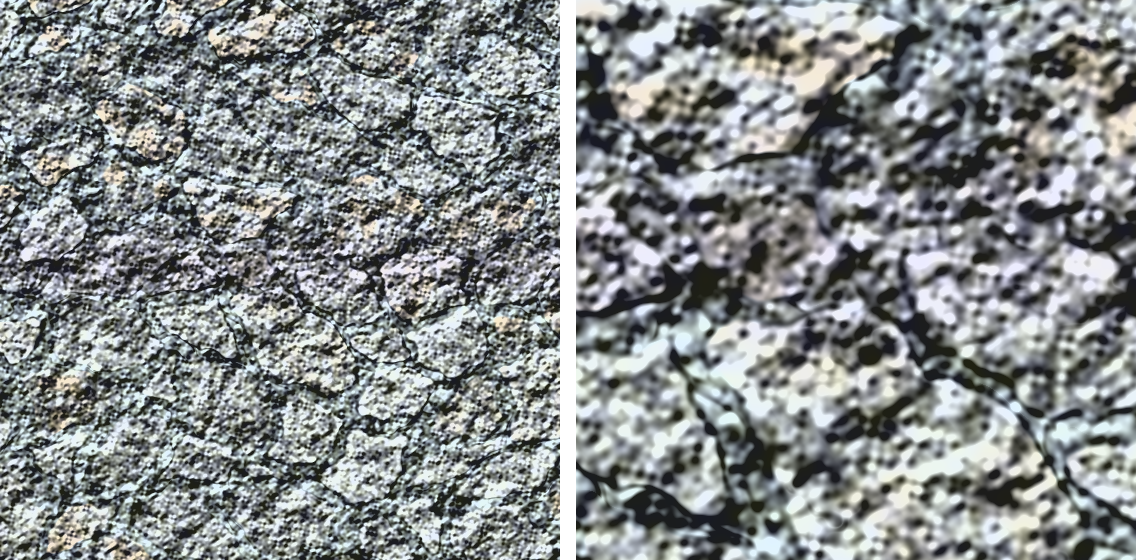
Left: the whole. Right: its middle third, enlarged.
Write a Shadertoy shader that draws this texture.

```glsl
// Rubble stone wall: weighted Voronoi cells with softened corners form the stones,
// embossed noise and cellular pits roughen them; smaller chips and grit fill the joints.
// Light falls from the upper left, brightening rims and darkening crevices.

const vec2 STONE_GRID = vec2(6.8, 8.8);
const vec2 LIGHT_DIR = vec2(-0.45, 0.89);
const vec3 COOL_GREY = vec3(0.965, 1.005, 1.02);
const vec3 MORTAR_TINT = vec3(0.93, 1.01, 1.04);
const vec3 RUST_TINT = vec3(1.03, 0.94, 0.82);
const vec3 MAUVE_TINT = vec3(0.99, 0.97, 1.04);

struct Stone {
    vec2 id;
    float edge;    // distance to the joint, in grid cells
    vec2 outward;  // direction to the nearest joint
};

float hash(vec2 p) {
    vec3 q = fract(p.xyx * 0.1031);
    q += dot(q, q.yzx + 33.33);
    return fract((q.x + q.y) * q.z);
}

vec2 hash2(vec2 p) { return vec2(hash(p + 17.0), hash(p + 71.0)); }

float noise(vec2 p) {
    vec2 i = floor(p), f = fract(p);
    f = f * f * (3.0 - 2.0 * f);
    float low = mix(hash(i), hash(i + vec2(1, 0)), f.x);
    float high = mix(hash(i + vec2(0, 1)), hash(i + vec2(1, 1)), f.x);
    return mix(low, high, f.y);
}

vec2 noise2(vec2 p) { return vec2(noise(p), noise(p + 40.0)) - 0.5; }

// Distance to the nearest scattered point
float cellular(vec2 p) {
    vec2 cell = floor(p);
    float nearest = 2.0;
    for (int j = -1; j <= 1; j++)
    for (int i = -1; i <= 1; i++) {
        vec2 c = cell + vec2(i, j);
        nearest = min(nearest, length(c + hash2(c) - p));
    }
    return nearest;
}

// Difference of layered, turned noise along the light direction
float emboss(vec2 p, float frequency) {
    float sum = 0.0, amplitude = 0.36;
    mat2 turn = mat2(0.8, 0.6, -0.6, 0.8), rotation = turn;
    for (int i = 0; i < 4; i++) {
        vec2 q = p * frequency + float(i) * 19.7;
        sum += amplitude * (noise(rotation * q) - noise(rotation * (q + LIGHT_DIR * 0.8)));
        frequency *= 1.95;
        amplitude *= 1.18;
        rotation = rotation * turn;
    }
    return sum;
}

vec2 stoneSite(vec2 c) { return c + 0.08 + 0.84 * hash2(c); }
float stoneWeight(vec2 c) { return 0.5 * hash(c + 5.3); }

Stone findStone(vec2 p, float sharpness) {
    vec2 cell = floor(p), id = cell, site = p;
    float best = 100.0;
    for (int j = -2; j <= 2; j++)
    for (int i = -2; i <= 2; i++) {
        vec2 c = cell + vec2(i, j), s = stoneSite(c);
        float d = dot(s - p, s - p) - stoneWeight(c);
        if (d < best) { best = d; id = c; site = s; }
    }
    // Soft minimum over the joints rounds the corners
    float sum = 1e-6;
    vec2 outward = vec2(0.0);
    for (int j = -2; j <= 2; j++)
    for (int i = -2; i <= 2; i++) {
        if (i == 0 && j == 0) continue;
        vec2 c = id + vec2(i, j), s = stoneSite(c), across = s - site;
        float d = dot(s - p, s - p) - stoneWeight(c) - best;
        float pull = exp(-sharpness * 0.5 * d / length(across));
        sum += pull;
        outward += pull * normalize(across);
    }
    return Stone(id, -log(sum) / sharpness, outward / sum);
}

float ridge(float x, float width) { return exp(-x * x / (width * width)); }

// Lit rim inside a stone minus the crevice around it
float outline(float depth, float facing, float width) {
    float rim = ridge(depth - 1.3 * width, width) * (0.15 + 0.13 * facing);
    float crevice = ridge(depth + 0.5 * width, 0.7 * width) * (0.25 - 0.16 * facing);
    return rim - crevice;
}

void mainImage(out vec4 fragColor, in vec2 fragCoord) {
    vec2 uv = fragCoord / iResolution.xy;

    // Stone layout, bent by layered sines and ragged noise
    vec2 p = uv * STONE_GRID;
    p += 0.25 * sin(p.yx * vec2(1.7, 1.3) + vec2(0.6, 2.1));
    p += 0.20 * noise2(uv * 22.0) + 0.07 * noise2(uv * 70.0);
    float ragged = noise(uv * 50.0) - 0.5;
    float blotch = noise(uv * 17.0 + 31.0);

    Stone stone = findStone(p, 32.0);
    float character = hash(stone.id + 3.1);
    float roughness = hash(stone.id + 8.7);
    float depth = stone.edge - mix(0.055, 0.20, character * character) + 0.05 * ragged;
    float body = smoothstep(-0.01, 0.02, depth);
    float facing = dot(stone.outward, LIGHT_DIR);
    float clarity = mix(0.35, 1.0, smoothstep(0.1, 0.6, hash(stone.id + 21.4)));

    // Chips bedded in the wide joints
    Stone chip = findStone(p * 2.7 + 11.0, 24.0);
    float chipDepth = chip.edge - 0.13 + 0.1 * ragged;
    float chipShown = step(0.35, hash(chip.id + 2.2)) * smoothstep(-0.02, -0.06, depth);
    float chipBody = smoothstep(-0.02, 0.05, chipDepth) * chipShown;

    // Surface detail
    float relief = emboss(uv, 25.0);
    float grain = noise(uv * 180.0 + 9.0) - 0.5;
    float pits = smoothstep(0.40, 0.10, cellular(uv * 50.0 + 1.2 * noise2(uv * 90.0)));
    pits *= smoothstep(0.4, 0.75, blotch);

    // Brightness of stone faces, joints, chips and outlines
    float face = 0.62 + 0.10 * (hash(stone.id + 12.9) - 0.5) + 0.06 * (blotch - 0.5);
    face += relief * mix(0.9, 1.25, roughness) + 0.42 * grain;
    face -= pits * mix(0.10, 0.32, roughness);
    float mortar = 0.47 + 1.0 * relief + 0.38 * grain + 0.08 * (blotch - 0.5);
    mortar += 0.12 * chipBody;
    mortar += 0.7 * chipShown * outline(chipDepth, dot(chip.outward, LIGHT_DIR), 0.07);
    float tone = mix(mortar, face, body * clarity);
    tone += 1.1 * clarity * outline(depth, facing, 0.03);

    // Weathering: pale lower courses below a dim band
    float lower = smoothstep(0.50, 0.44, uv.y + 0.06 * (blotch - 0.5));
    float band = ridge(uv.y - 0.52, 0.07) * (1.0 - lower);
    tone += 0.03 * lower - 0.07 * band;
    tone = clamp(0.54 + 1.15 * (tone - 0.54), 0.11, 0.95);

    // Mineral colour
    float rust = smoothstep(0.4, 0.8, noise(uv * 38.0 + 5.0)) * smoothstep(0.35, 0.8, roughness);
    vec3 tint = mix(MORTAR_TINT, COOL_GREY, body);
    tint = mix(tint, RUST_TINT, 0.75 * rust * body);
    tint = mix(tint, MAUVE_TINT, 0.7 * band);
    float hue = noise(uv * 100.0 + 80.0) - 0.5 + 0.12 * lower;
    vec3 color = tone * tint + hue * vec3(0.03, 0.03, -0.08);
    fragColor = vec4(clamp(color, 0.0, 1.0), 1.0);
}
```
